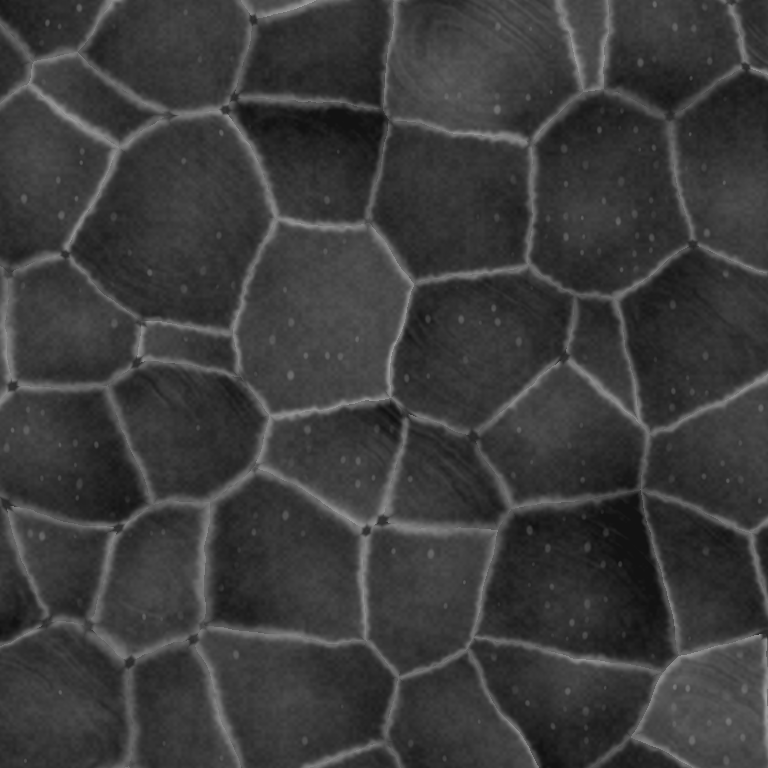
Give the GLSL for this texture, as a WebGL 1 fragment shader.

```glsl
precision highp float;
uniform vec2 u_resolution;

const float CELLS = 6.0;          // cells across the canvas
const float SIZE_SPREAD = 0.55;   // variety of cell sizes
const float WARP = 0.016;         // bending of the walls
const float WALL_WIDTH = 0.0062;
const float WALL_LIGHT = 0.30;
const float HALO_WIDTH = 0.016;
const float RAGGED = 0.007;
const float BASE_TONE = 0.195;
const float TONE_SPREAD = 0.09;
const float CLOUD = 0.24;
const float GLOW = 0.05;
const float RIM_SHADE = 0.055;
const float FIBRE = 0.10;
const float SPECKS = 44.0;        // speck slots across the canvas
const float SPECK_LIGHT = 0.15;
const float GRAIN = 0.075;
const float JUNCTION_RADIUS = 0.0065;

float hash(vec2 p) {
  return fract(sin(dot(p, vec2(127.1, 311.7))) * 43758.5453);
}

vec2 hash2(vec2 p) {
  return vec2(hash(p), hash(p + 37.7));
}

float noise(vec2 p) {
  vec2 i = floor(p), f = fract(p);
  f = f * f * (3.0 - 2.0 * f);
  return mix(mix(hash(i), hash(i + vec2(1.0, 0.0)), f.x),
             mix(hash(i + vec2(0.0, 1.0)), hash(i + 1.0), f.x), f.y);
}

float fbm(vec2 p) {
  float sum = 0.0, amp = 0.53;
  for (int i = 0; i < 4; i++) {
    sum += amp * noise(p);
    p = mat2(0.8, 0.6, -0.6, 0.8) * p * 2.1 + 11.3;
    amp *= 0.5;
  }
  return sum;
}

vec2 site(vec2 id) {
  return id + 0.14 + 0.72 * hash2(id);
}

float weight(vec2 id) {
  float h = hash(id + 71.3);
  return SIZE_SPREAD * h * h;
}

// Soft oval granules, one per slot at most
float specks(vec2 uv, float density) {
  vec2 q = uv * SPECKS, id = floor(q);
  vec2 d = fract(q) - 0.3 - 0.4 * hash2(id + 5.1);
  float radius = mix(0.10, 0.25, hash(id + 9.4));
  float shown = step(hash(id + 2.6), density) * mix(0.35, 1.0, hash(id + 4.8));
  return shown * (1.0 - smoothstep(0.4 * radius, 1.3 * radius, length(d * vec2(1.15, 0.8))));
}

void main() {
  vec2 uv = gl_FragCoord.xy / min(u_resolution.x, u_resolution.y);
  vec2 bend = vec2(fbm(uv * 9.0), fbm(uv * 9.0 + 43.0)) - 0.5;
  vec2 p = (uv + 2.0 * WARP * bend) * CELLS + 3.0;
  vec2 grid = floor(p);

  // Owning cell of a weighted Voronoi diagram
  float best = 1e3;
  vec2 owner = grid;
  for (int y = -2; y <= 2; y++) {
    for (int x = -2; x <= 2; x++) {
      vec2 id = grid + vec2(float(x), float(y));
      vec2 d = site(id) - p;
      float power = dot(d, d) - weight(id);
      if (power < best) { best = power; owner = id; }
    }
  }

  // Distances to the two nearest walls
  vec2 center = site(owner), normal = vec2(1.0, 0.0);
  float edge = 1e3, second = 1e3;
  for (int y = -2; y <= 2; y++) {
    for (int x = -2; x <= 2; x++) {
      vec2 id = grid + vec2(float(x), float(y));
      if (distance(id, owner) < 0.5) continue;
      vec2 d = site(id) - p, across = site(id) - center;
      float gap = length(across);
      float e = (dot(d, d) - weight(id) - best) / (2.0 * gap * CELLS);
      if (e < edge) { second = edge; edge = e; normal = across / gap; }
      else second = min(second, e);
    }
  }

  // Cell interior: own tone, slope, clouds and a glowing middle
  vec2 rel = p - center;
  vec2 slope = hash2(owner + 17.0) - 0.5;
  float tone = BASE_TONE + TONE_SPREAD * (hash(owner + 23.0) - 0.5);
  tone += 0.12 * dot(rel, slope) + CLOUD * (fbm(uv * 7.0 + owner) - 0.5);
  tone += GLOW * exp(-5.0 * dot(rel, rel)) - RIM_SHADE * exp(-edge / 0.02);

  // Curved fibres around the middle of some cells
  vec2 oval = mat2(1.0, 0.35, 0.35, 1.25) * rel;
  float radius = length(oval);
  vec2 heading = oval / max(radius, 0.001);
  float strands = noise(vec2(radius * 24.0, 0.0) + heading * 2.5 + owner * 7.0) - 0.5;
  float band = smoothstep(0.15, 0.35, radius) * smoothstep(0.45, 0.8, hash(owner + 31.0));
  tone += FIBRE * strands * band * noise(uv * 14.0 + 8.0);

  // Specks and fine grain
  float density = mix(0.06, 0.5, pow(hash(owner + 53.0), 2.0));
  tone += SPECK_LIGHT * specks(uv + 0.01 * bend, density) * smoothstep(0.01, 0.025, edge);
  tone += GRAIN * (0.6 * noise(uv * 210.0) + 0.4 * noise(uv * 95.0 + 6.0) - 0.5);

  // Ragged walls with short cross strokes
  float along = dot(uv, vec2(-normal.y, normal.x));
  float strokes = noise(vec2(along * 130.0, edge * 40.0));
  float rough = 0.6 * strokes + 0.4 * noise(uv * 150.0 + 3.0);
  float reach = max(edge + RAGGED * (rough - 0.5), 0.0);
  float blur = smoothstep(0.35, 0.8, noise(uv * 6.0 + 19.0));
  float width = WALL_WIDTH * mix(0.85, 1.4, blur);
  float strength = mix(0.6, 1.15, noise(uv * 13.0 + 27.0)) * mix(0.75, 1.2, rough);
  tone += WALL_LIGHT * strength * exp(-reach * reach / (width * width));
  tone += 0.045 * exp(-edge * edge / (HALO_WIDTH * HALO_WIDTH));

  // Dark pores where walls meet
  float pore = 1.0 - smoothstep(0.5 * JUNCTION_RADIUS, 1.3 * JUNCTION_RADIUS, second);
  tone = mix(tone, 0.12, 0.8 * pore * smoothstep(0.35, 0.6, noise(uv * 11.0 + 61.0)));

  gl_FragColor = vec4(vec3(clamp(tone, 0.07, 0.68)), 1.0);
}
```
